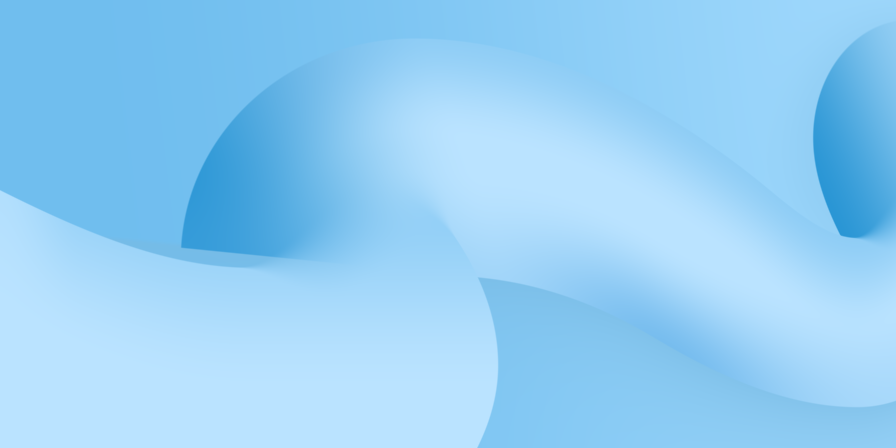
Reproduce this background procedurally as a WebGL 1 fragment shader.

```glsl
precision highp float;
// A glossy pale-blue ribbon that curls over itself across a sky-blue backdrop.
// Its outlines are cubic spans and ellipses, layered back to front; shading
// comes from the depth behind each edge and a dark-to-light ramp in the curls.
uniform vec2 u_resolution;

const float HEIGHT = 384.0; // design units per canvas height, y pointing down

const vec3 DEEP = vec3(0.15, 0.58, 0.83);
const vec3 PALE = vec3(0.73, 0.89, 1.0);
const vec3 LIP = vec3(0.57, 0.81, 0.965);
const vec3 UNDERSIDE = vec3(0.43, 0.72, 0.925);
const vec3 SKY_LEFT = vec3(0.44, 0.745, 0.935);
const vec3 SKY_RIGHT = vec3(0.63, 0.85, 0.99);
const vec3 SHADOW = vec3(0.47, 0.73, 0.89);

// Cubic through points a and b with end slopes, continued as straight lines.
float span(float x, vec2 a, float slopeA, vec2 b, float slopeB) {
  float w = b.x - a.x;
  float t = clamp((x - a.x) / w, 0.0, 1.0);
  float s = 1.0 - t;
  float curve = mix(a.y, b.y, t * t * (3.0 - 2.0 * t))
              + w * t * s * (slopeA * s - slopeB * t);
  return curve + slopeA * min(x - a.x, 0.0) + slopeB * max(x - b.x, 0.0);
}

// Approximate signed distance to an ellipse, positive inside.
float ellipseDepth(vec2 p, vec2 center, vec2 radii) {
  return (1.0 - length((p - center) / radii)) * min(radii.x, radii.y);
}

// Coverage of an edge with the given half width.
float cover(float depth, float halfWidth) {
  return smoothstep(-halfWidth, halfWidth, depth);
}

// Bell-shaped falloff around zero.
float bell(float x, float width) {
  return exp(-x * x / (width * width));
}

float ribbonTop(float x) {
  float drop = max(x - 735.0, 0.0);
  if (x < 640.0) return span(x, vec2(355.0, 33.0), 0.0, vec2(640.0, 147.0), 0.77);
  return span(x, vec2(640.0, 147.0), 0.77, vec2(735.0, 204.0), 0.0) - 0.012 * drop * drop;
}

float ribbonBottom(float x) {
  float rise = max(x - 735.0, 0.0);
  if (x < 560.0) return span(x, vec2(412.0, 238.0), 0.1, vec2(560.0, 289.0), 0.6);
  return span(x, vec2(560.0, 289.0), 0.6, vec2(735.0, 349.0), 0.0) - 0.005 * rise * rise;
}

// Right-hand outline of the front fold, as x over y.
float foldRight(float y) {
  if (y < 313.0) return span(y, vec2(165.0, 360.0), 0.9, vec2(313.0, 427.0), 0.0);
  return span(y, vec2(313.0, 427.0), 0.0, vec2(384.0, 409.0), -0.5);
}

// Sky gradient with soft shadows below the ribbon and around the far curl.
vec3 backdrop(vec2 p, float belowRibbon) {
  vec3 sky = mix(SKY_LEFT, SKY_RIGHT, smoothstep(60.0, 850.0, p.x - 0.12 * p.y));
  float shade = smoothstep(-5.0, 0.0, belowRibbon) * exp(-max(belowRibbon, 0.0) / 50.0);
  sky = mix(sky, SHADOW, 0.65 * shade);
  float halo = bell(length((p - vec2(780.0, 125.0)) / vec2(1.0, 1.15)) - 80.0, 28.0);
  return mix(sky, SHADOW, 0.25 * halo);
}

// Far curl at the right border.
vec3 farCurl(vec2 p) {
  float ramp = smoothstep(-15.0, 150.0, p.x - 697.0 + 0.45 * (150.0 - p.y));
  return mix(DEEP, PALE, 0.75 * ramp);
}

// Main ribbon: dark curl at the left, soft rims above and below.
vec3 ribbonColor(vec2 p, float topDepth, float bottomDepth) {
  float ramp = smoothstep(0.0, 280.0, p.x - 155.0 + 0.35 * (215.0 - p.y));
  vec3 color = mix(DEEP, PALE, ramp);
  float rim = (1.0 - smoothstep(-10.0, 85.0, topDepth)) * smoothstep(170.0, 340.0, p.x);
  color *= mix(vec3(1.0), vec3(0.76, 0.9, 0.96), rim);
  float under = 0.22 + 0.68 * bell(p.x - 575.0, 105.0);
  return mix(color, UNDERSIDE, under * (1.0 - smoothstep(-8.0, 90.0, bottomDepth)));
}

// Front fold: pale body darkening gently toward its lip.
vec3 foldColor(vec2 p, float lipDepth) {
  float light = smoothstep(-60.0, 110.0, lipDepth);
  light = mix(1.0, light, 0.3 + 0.7 * smoothstep(0.0, 70.0, p.x));
  return mix(LIP, PALE, light);
}

void main() {
  float pixel = HEIGHT / u_resolution.y;
  vec2 p = gl_FragCoord.xy * pixel;
  p.y = HEIGHT - p.y;

  // Backdrop and far curl
  float bottomDepth = ribbonBottom(p.x) - p.y;
  vec3 color = backdrop(p, -bottomDepth);
  float curlLeft = span(p.y, vec2(118.0, 697.0), 0.0, vec2(201.0, 720.0), 0.5);
  float curlDepth = p.y < 118.0
    ? ellipseDepth(p, vec2(780.0, 118.0), vec2(83.0, 101.0)) : p.x - curlLeft;
  float curlMask = cover(curlDepth, pixel) * step(p.y, 240.0);
  color = mix(color, farCurl(p), curlMask);

  // Main ribbon, whose upper edge melts into the far curl
  float topDepth = p.x < 355.0
    ? ellipseDepth(p, vec2(355.0, 222.0), vec2(200.0, 189.0)) : p.y - ribbonTop(p.x);
  float topSoft = pixel + 26.0 * smoothstep(732.0, 775.0, p.x);
  float ribbonMask = cover(topDepth, topSoft) * cover(bottomDepth, pixel);
  color = mix(color, ribbonColor(p, topDepth, bottomDepth), ribbonMask);

  // Front fold, crisp at the left and melting into the curl at the right
  float lip = span(p.x, vec2(0.0, 163.0), 0.5, vec2(215.0, 229.5), 0.0);
  float crest = p.x < 215.0 ? lip : span(p.x, vec2(215.0, 229.5), 0.0, vec2(365.0, 165.0), -0.8);
  float crestSoft = pixel + 45.0 * smoothstep(205.0, 300.0, p.x);
  float creaseSoft = mix(26.0, pixel, smoothstep(150.0, 205.0, p.y));
  float foldMask = cover(p.y - crest, crestSoft) * cover(foldRight(p.y) - p.x, creaseSoft);
  gl_FragColor = vec4(mix(color, foldColor(p, p.y - lip), foldMask), 1.0);
}
```
